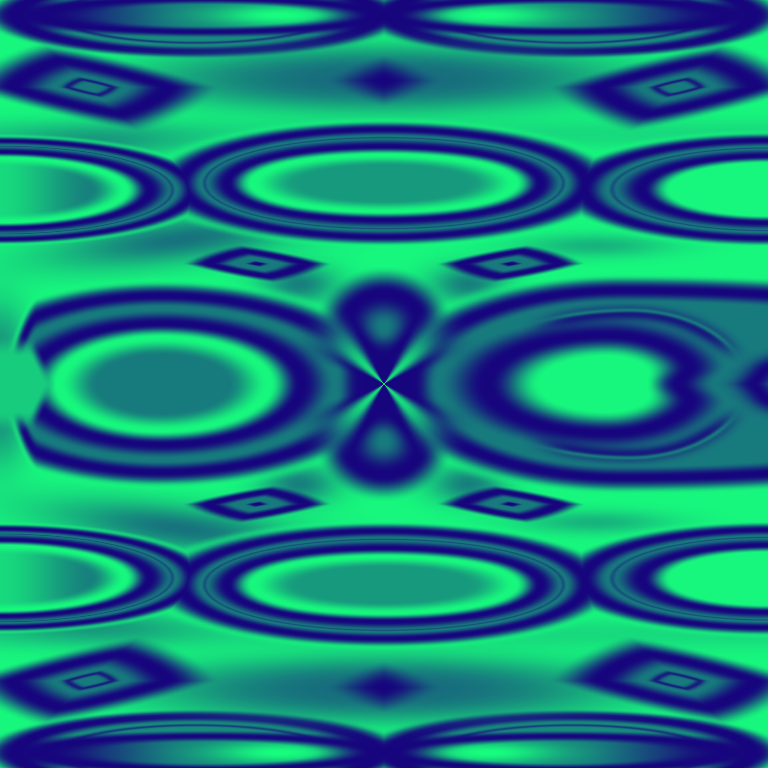
Reproduce this pattern procedurally as a three.js fragment shader.

```glsl
// Folded, mirrored plasma of nested lenses, diamonds and a central cross.
// A scalar level is layered from ringed ellipse and diamond distances,
// then used as the green channel over a constant red and blue.

#define RED 0.09
#define BLUE 0.49
#define GREEN_TOP 0.99
#define NAVY 0.02
#define TEAL 0.48
#define LIME 0.97

varying vec2 vUv;

float ellipse(vec2 p, vec2 center, vec2 radius) {
  return length((p - center) / radius);
}

// Ellipse with separate radii on its left and right sides.
float egg(vec2 p, float centerX, float left, float right, float height) {
  float x = p.x - centerX;
  return length(vec2(x / (x < 0.0 ? left : right), p.y / height));
}

float skewDiamond(vec2 p, vec2 center, vec2 radius, float skew) {
  vec2 q = p - center;
  q.x -= q.y * skew;
  q = pow(abs(q) / radius, vec2(1.2));
  return pow(q.x + q.y, 1.0 / 1.2);
}

float band(float d, float at, float width) {
  float t = (d - at) / width;
  return exp(-t * t);
}

// Soft elliptical patch of another level.
float haze(float g, float level, vec2 p, vec2 center, vec2 radius) {
  return mix(g, level, band(ellipse(p, center, radius), 0.0, 1.0));
}

// Core, lime ring, navy ring, teal ring, navy rim, from inside out.
float rings(float d, float core) {
  float g = mix(core, LIME, smoothstep(0.3, 0.48, d));
  g = mix(g, NAVY, smoothstep(0.49, 0.62, d));
  g = mix(g, TEAL, smoothstep(0.64, 0.78, d));
  g = mix(g, NAVY, smoothstep(0.80, 0.91, d));
  return mix(g, LIME, smoothstep(0.93, 1.09, d));
}

float over(float below, float above, float d, float inner, float outer) {
  return mix(above, below, smoothstep(inner, outer, d));
}

float background(vec2 p, vec2 m) {
  float g = LIME - 0.12 * band(p.y, 0.65, 0.04);
  vec2 slanted = vec2(p.x, p.y - 0.12 * (p.x + 0.5));
  g = haze(g, 0.45, slanted, vec2(-0.53, 0.38), vec2(0.34, 0.06));
  g = haze(g, 0.6, p, vec2(-0.75, 0.635), vec2(0.25, 0.04));
  g = haze(g, 0.6, p, vec2(-1.0, 0.1), vec2(0.07, 0.12));
  g = haze(g, 0.7, p, vec2(0.55, 0.36), vec2(0.2, 0.03));
  return haze(g, 0.5, m, vec2(0.22, 0.26), vec2(0.1, 0.05));
}

// Long flat lenses along the upper and lower borders.
float borderLenses(float g, vec2 m) {
  float d = ellipse(m, vec2(0.49, 0.96), vec2(0.52, 0.105));
  float inner = ellipse(m, vec2(0.46, 0.96), vec2(0.45, 0.044));
  float core = mix(TEAL, 0.12, smoothstep(0.5, 0.85, m.x));
  core = haze(core, 1.0, m, vec2(0.27, 0.96), vec2(0.19, 0.03));
  float shell = mix(0.55, NAVY, smoothstep(0.74, 0.88, d));
  shell = mix(shell, NAVY, 0.6 * band(d, 0.68, 0.03));
  shell = mix(shell, LIME, smoothstep(0.92, 1.1, d));
  float lens = over(shell, NAVY, inner, 1.0, 1.35);
  lens = over(lens, core, inner, 0.6, 0.95);
  return over(g, lens, d, 1.0, 1.15);
}

// Row of soft diamonds, one in the middle and one at each side.
float diamondRow(float g, vec2 m) {
  float wash = ellipse(m, vec2(0.0, 0.795), vec2(0.62, 0.085));
  g = mix(g, 0.42, exp(-wash * wash * wash));
  float middle = skewDiamond(m, vec2(0.0, 0.79), vec2(0.13, 0.06), 0.0);
  g = over(g, NAVY, middle, 0.1, 1.2);
  float d = skewDiamond(m, vec2(0.765, 0.773), vec2(0.29, 0.1), 1.1);
  float body = mix(TEAL, NAVY, smoothstep(0.3, 0.66, d));
  body = mix(body, NAVY, 0.8 * band(d, 0.2, 0.05));
  return over(g, body, d, 0.72, 1.18);
}

// Three large lenses, joined where their outer rims meet.
float lensRow(float g, vec2 p) {
  vec2 center = vec2(0.0, 0.523);
  float middle = ellipse(p, center, vec2(0.57, 0.152));
  float stretch = mix(0.74, 0.57, smoothstep(0.45, 0.95, middle));
  middle = ellipse(p, center, vec2(stretch, 0.152));
  float left = pow(ellipse(p, vec2(-1.0, 0.505), vec2(0.53, 0.135)), 1.5);
  float right = ellipse(p, vec2(1.0, 0.507), vec2(0.52, 0.138));
  float d = min(middle, min(left, right));
  float leftCore = mix(0.85, 0.5, smoothstep(-1.0, -0.75, p.x));
  float core = d == middle ? 0.6 : (d == left ? leftCore : LIME);
  float lens = rings(d, core);
  lens = mix(lens, NAVY, 0.35 * band(d, 0.78, 0.013));
  return over(g, lens, d, 1.0, 1.16);
}

float smallDiamonds(float g, vec2 m) {
  float d = skewDiamond(m, vec2(0.33, 0.313), vec2(0.18, 0.046), 0.9);
  float body = mix(NAVY, TEAL, smoothstep(0.05, 0.2, d));
  body = mix(body, NAVY, smoothstep(0.35, 0.65, d));
  return over(g, body, d, 0.75, 1.1);
}

// Left lobe has a teal heart and a notch at its outer end.
float leftLobe(float g, vec2 p) {
  vec2 q = vec2(-p.x, p.y);
  float d = egg(q, 0.58, 0.58, 0.55, 0.25);
  d += 0.35 * smoothstep(0.9, 1.0, q.x);
  g = over(g, rings(d, TEAL), d, 1.0, 1.15);
  float notch = smoothstep(-0.01, 0.025, q.x - 0.86 - 0.5 * q.y);
  return mix(g, 0.8, notch * (1.0 - smoothstep(0.07, 0.13, q.y)));
}

// Right lobe has a lime heart inside a wide teal shell.
float rightLobe(float g, vec2 p) {
  float shell = egg(p, 0.62, 0.6, 1.4, 0.265);
  g = over(g, rings(max(shell, 0.78), TEAL), shell, 1.0, 1.15);
  float arc = egg(p, 0.64, 0.42, 0.29, 0.185);
  float span = smoothstep(0.05, 0.13, p.y) * smoothstep(0.35, 0.5, p.x);
  g = mix(g, NAVY, 0.85 * span * band(arc, 0.99, 0.1));
  g = mix(g, 0.55, 0.8 * span * band(arc, 1.04, 0.03));
  float dent = 0.05 * exp(-p.y * p.y * 900.0) * smoothstep(0.6, 0.75, p.x);
  float d = egg(p + vec2(dent, 0.0), 0.58, 0.38, 0.29, 0.155);
  float heart = mix(LIME, NAVY, smoothstep(0.45, 0.8, d));
  g = over(g, heart, d, 0.84, 1.15);
  float edge = 1.0 - p.x + p.y * 0.9;
  return mix(g, NAVY, band(edge, 0.04, 0.05) * (1.0 - smoothstep(0.04, 0.1, p.y)));
}

// Upright petals and the diagonal cross that separates the lobes.
float crossing(float g, vec2 m) {
  float width = 0.155 * smoothstep(-0.02, 0.2, m.y) + 0.001;
  float d = length(vec2(m.x / width, (m.y - 0.15) / 0.135));
  float petal = mix(TEAL, NAVY, smoothstep(0.05, 0.6, d));
  g = over(g, petal, d, 0.68, 1.18);
  float radius = length(m) + 0.0001;
  float ray = abs(m.x - m.y) / radius;
  float star = mix(0.85, NAVY, smoothstep(0.03, 0.5, ray));
  float reach = 1.0 - smoothstep(0.06, 0.28, radius);
  reach *= 1.0 - smoothstep(0.3, 0.7, ray) * smoothstep(0.05, 0.13, radius);
  return mix(g, star, reach);
}

void main() {
  vec2 p = vUv * 2.0 - 1.0;
  p.y = abs(p.y);
  vec2 m = abs(p);
  float g = background(p, m);
  g = borderLenses(g, m);
  g = diamondRow(g, m);
  g = lensRow(g, p);
  g = smallDiamonds(g, m);
  g = leftLobe(g, p);
  g = rightLobe(g, p);
  g = crossing(g, m);
  gl_FragColor = vec4(RED, clamp(g, 0.0, GREEN_TOP), BLUE, 1.0);
}
```
